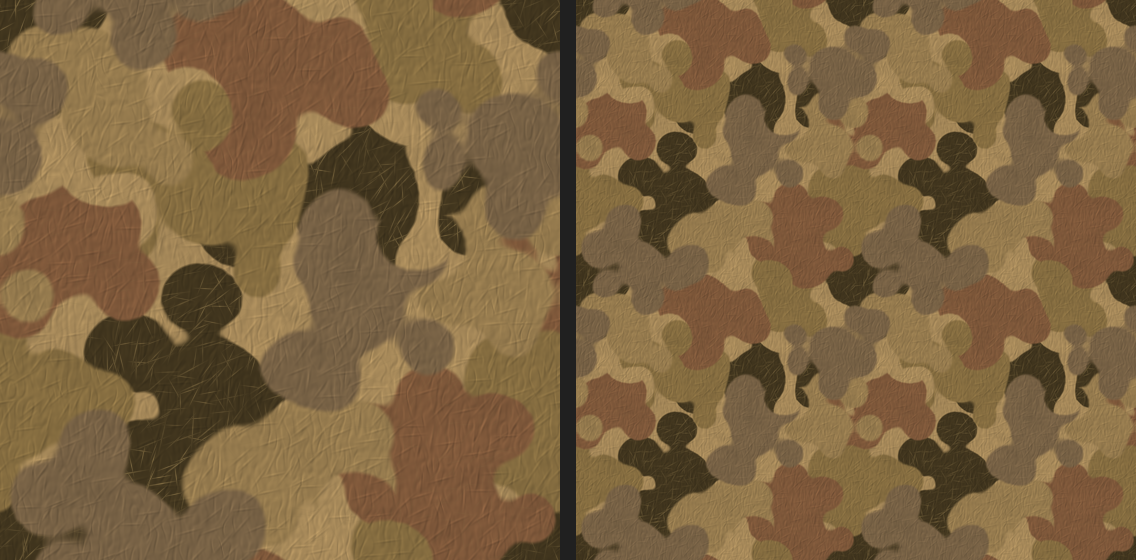
Left, the tile; right, the same tile 2 across and 2 down.
Write a Shadertoy shader that draws this pattern.

```glsl
// Seamless camouflage cloth: five layers of lobed patches over a tan ground,
// each patch a smooth union of circles set on a wrapped lattice. Embossed
// creases light the surface and pale fibres wear through the dark paint.

const float TAU = 6.28318;
const int LAYERS = 5;
const int PATCHES_PER_LAYER = 3;

const vec3 TAN = vec3(0.65, 0.535, 0.35);
const vec3 FIBRE = vec3(0.50, 0.42, 0.26);

// Paint from bottom to top: dark, olive, rust, khaki, taupe
const vec3 PAINT[LAYERS] = vec3[](
    vec3(0.25, 0.205, 0.115), vec3(0.52, 0.425, 0.25), vec3(0.49, 0.34, 0.225),
    vec3(0.585, 0.48, 0.305), vec3(0.465, 0.38, 0.27));
// Patch size and edge softness of each paint
const vec2 SHAPE[LAYERS] = vec2[](
    vec2(1.22, 0.0015), vec2(1.05, 0.003), vec2(1.12, 0.0025),
    vec2(1.0, 0.004), vec2(1.02, 0.004));

// Integer hash, three values from 0 to 1
vec3 hash3(vec2 cell, float seed) {
    uvec3 v = uvec3(ivec3(cell, seed)) * 1664525u + 1013904223u;
    v.x += v.y * v.z; v.y += v.z * v.x; v.z += v.x * v.y;
    v ^= v >> 16u;
    v.x += v.y * v.z; v.y += v.z * v.x; v.z += v.x * v.y;
    return vec3(v >> 16u) / 65536.0;
}

float cornerSlope(vec2 cell, vec2 offset, vec2 period, float seed) {
    return dot(hash3(mod(cell, period), seed).xy * 2.0 - 1.0, offset);
}

// Gradient noise that wraps after `period` cells per canvas
float wrapNoise(vec2 p, vec2 period, float seed) {
    vec2 q = p * period, cell = floor(q), f = q - cell;
    vec2 w = f * f * f * (f * (f * 6.0 - 15.0) + 10.0);
    vec2 e = vec2(1.0, 0.0);
    float low = mix(cornerSlope(cell, f, period, seed),
                    cornerSlope(cell + e, f - e, period, seed), w.x);
    float high = mix(cornerSlope(cell + e.yx, f - e.yx, period, seed),
                     cornerSlope(cell + 1.0, f - 1.0, period, seed), w.x);
    return 1.6 * mix(low, high, w.y);
}

// Short tapered strokes, one per wrapped cell, leaning around one angle
float strokes(vec2 p, float cells, float lean, float spread, float width, float seed) {
    vec2 q = p * cells, base = floor(q);
    float ink = 0.0;
    for (int y = -1; y <= 1; y++)
    for (int x = -1; x <= 1; x++) {
        vec2 cell = base + vec2(x, y);
        vec3 r = hash3(mod(cell, cells), seed);
        float angle = lean + (r.z - 0.5) * spread;
        vec2 dir = vec2(cos(angle), sin(angle)), rel = q - cell - r.xy;
        float along = clamp(dot(rel, dir), -0.9, 0.9);
        float line = 1.0 - smoothstep(0.0, width, length(rel - along * dir));
        ink = max(ink, line * (1.0 - abs(along) / 0.9));
    }
    return ink;
}

float smoothMin(float a, float b, float k) {
    float h = max(k - abs(a - b), 0.0) / k;
    return min(a, b) - h * h * k * 0.25;
}

// Distance to one patch: a core, a ring of lobes and one bite
float patchDistance(vec2 p, vec2 centre, float size, float seed) {
    vec2 q = (fract(p - centre + 0.5) - 0.5) / size;
    float d = length(q) - 0.085;
    for (int i = 0; i < 6; i++) {
        vec3 r = hash3(vec2(i, 7), seed);
        float angle = (float(i) + r.x) * TAU / 6.0;
        vec2 lobe = mix(0.07, 0.155, r.y) * vec2(1.25, 0.95) * vec2(cos(angle), sin(angle));
        d = smoothMin(d, length(q - lobe) - mix(0.038, 0.075, r.z), 0.035);
    }
    vec3 r = hash3(vec2(9, 3), seed);
    vec2 bite = 0.16 * vec2(cos(r.x * TAU), sin(r.x * TAU));
    return size * max(d, 0.07 - length(q - bite));
}

// Surface height: mostly upright creases crossed by slanted scratches
float creaseHeight(vec2 p) {
    vec2 q = p + 0.006 * vec2(wrapNoise(p, vec2(18.0), 51.0), wrapNoise(p, vec2(18.0), 52.0));
    float upright = smoothstep(0.0, 0.35, abs(wrapNoise(q, vec2(64.0, 26.0), 53.0)));
    float grain = wrapNoise(q, vec2(110.0, 70.0), 54.0);
    float slanted = strokes(p, 30.0, 0.8, 1.6, 0.1, 55.0);
    return 0.5 * upright + 0.35 * grain + 0.5 * slanted;
}

vec3 paintPatches(vec2 p, float pixel) {
    vec3 color = TAN;
    for (int layer = 0; layer < LAYERS; layer++) {
        float d = 1.0;
        for (int i = 0; i < PATCHES_PER_LAYER; i++) {
            float k = float(layer + i * LAYERS);
            vec2 jitter = (hash3(vec2(k, 5.0), 11.0).xy - 0.5) * 0.12;
            vec2 centre = vec2(k, 4.0 * k) / float(LAYERS * PATCHES_PER_LAYER) + jitter;
            d = min(d, patchDistance(p, centre, SHAPE[layer].x, 20.0 + k));
        }
        float edge = SHAPE[layer].y + pixel;
        color = mix(color, PAINT[layer], 1.0 - smoothstep(-edge, edge, d));
    }
    return color;
}

void mainImage(out vec4 fragColor, in vec2 fragCoord) {
    vec2 p = fragCoord / iResolution.xy;
    vec2 bend = vec2(wrapNoise(p, vec2(6.0), 1.0), wrapNoise(p, vec2(6.0), 2.0));
    float ragged = wrapNoise(p, vec2(60.0), 3.0);
    vec3 color = paintPatches(p + 0.016 * bend + 0.0015 * ragged, 0.7 / iResolution.y);

    // Worn fibres, strongest on the dark paint
    float dark = 1.0 - smoothstep(0.2, 0.36, color.g);
    float worn = smoothstep(-0.4, 0.5, wrapNoise(p, vec2(9.0), 4.0));
    float fibres = max(strokes(p, 22.0, 0.85, 1.5, 0.05, 5.0),
                       strokes(p, 37.0, 1.0, 2.4, 0.075, 6.0));
    color = mix(color, FIBRE, fibres * mix(0.1, 0.3 + 0.5 * worn, dark));

    // Light from the upper left, with faint broad mottling
    float relief = creaseHeight(p + vec2(0.0022, -0.0022)) - creaseHeight(p);
    float mottle = wrapNoise(p, vec2(12.0), 8.0) + wrapNoise(p, vec2(31.0), 9.0);
    color *= 1.0 + 0.19 * relief + 0.03 * mottle;
    fragColor = vec4(clamp(color, 0.0, 1.0), 1.0);
}
```
